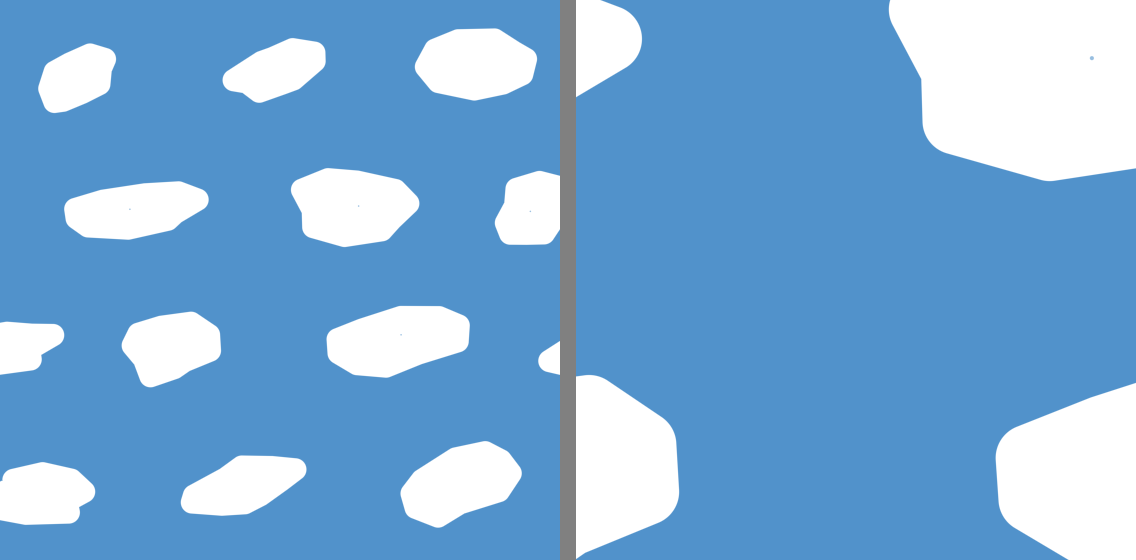
Left: the whole. Right: its middle third, enlarged.
Reproduce this pattern procedurally as a WebGL 1 fragment shader.

```glsl
precision highp float;
// Flat white hand-cut clouds scattered over a plain blue sky.

uniform vec2 u_resolution;

#define SKY vec3(0.318, 0.573, 0.796)
#define CLOUD vec3(1.0)
#define PITCH vec2(0.36, 0.25)         // spacing of clouds along and between rows
#define JITTER vec2(0.045, 0.02)       // random shift of each cloud
#define HALF_LENGTH vec2(0.065, 0.138) // shortest, longest
#define HALF_HEIGHT vec2(0.049, 0.074) // thinnest, thickest
#define TILT vec2(-0.2, 0.75)          // radians, mostly rising to the right
#define ROUNDING 0.02                  // brush radius that rounds the corners
#define CORNERS 10
#define SPECK_RADIUS 0.0012
#define SEED 41.0

const float TAU = 6.2831853;

// Two random values in 0..1 from a 2D key.
vec2 hash2(vec2 key) {
  vec3 q = fract((key + SEED).xyx * vec3(0.1031, 0.1030, 0.0973));
  q += dot(q, q.yzx + 33.33);
  return fract((q.xx + q.yz) * q.zy);
}

// Corner of the irregular outline, in order around the centre.
vec2 corner(vec2 cell, float index, vec2 axes) {
  vec2 h = hash2(cell * 23.0 + vec2(index * 7.0, index * 3.0 + 5.0));
  float angle = TAU * (index + 0.6 * h.x) / float(CORNERS);
  float reach = mix(0.52, 1.06, sqrt(h.y));
  return axes * reach * vec2(cos(angle), sin(angle));
}

// Signed distance to the rounded polygon of one cloud.
float cloudDistance(vec2 p, vec2 cell, vec2 axes) {
  vec2 previous = corner(cell, float(CORNERS - 1), axes);
  float nearest = 1e3;
  float side = 1.0;
  for (int i = 0; i < CORNERS; i++) {
    vec2 current = corner(cell, float(i), axes);
    vec2 edge = previous - current;
    vec2 w = p - current;
    vec2 gap = w - edge * clamp(dot(w, edge) / dot(edge, edge), 0.0, 1.0);
    nearest = min(nearest, dot(gap, gap));
    bvec3 crossing = bvec3(p.y >= current.y, p.y < previous.y,
                           edge.x * w.y > edge.y * w.x);
    if (all(crossing) || all(not(crossing))) side = -side;
    previous = current;
  }
  return side * sqrt(nearest) - ROUNDING;
}

// Sideways offset of a row, in cells.
float rowShift(float row) {
  return fract(0.17 + 0.75 * row);
}

void main() {
  float pixel = 1.0 / min(u_resolution.x, u_resolution.y);
  vec2 uv = gl_FragCoord.xy * pixel;
  float cloud = 1e3;
  float speck = 1e3;

  // Union of the clouds in the neighbouring cells.
  float row = floor(uv.y / PITCH.y);
  for (int j = -1; j <= 1; j++) {
    float y = row + float(j);
    float column = floor(uv.x / PITCH.x - rowShift(y) + 0.5);
    for (int i = -1; i <= 1; i++) {
      vec2 cell = vec2(column + float(i), y);
      vec2 place = hash2(cell * 5.0 + 2.0);
      vec2 size = hash2(cell * 11.0 + 9.0);
      vec2 turn = hash2(cell * 13.0 + 31.0);

      vec2 center = (cell + vec2(rowShift(y), 0.5)) * PITCH;
      center += (2.0 * place - 1.0) * JITTER;
      float angle = mix(TILT.x, TILT.y, turn.x) * (1.1 - 0.7 * size.x);
      float c = cos(angle), s = sin(angle);
      vec2 p = mat2(c, -s, s, c) * (uv - center);

      vec2 axes = vec2(mix(HALF_LENGTH.x, HALF_LENGTH.y, size.x),
                       mix(HALF_HEIGHT.x, HALF_HEIGHT.y, size.y));
      axes -= ROUNDING;
      cloud = min(cloud, cloudDistance(p, cell, axes));

      // Tiny unpainted speck in some clouds.
      if (turn.y < 0.35)
        speck = min(speck, length(p - 0.6 * (place - 0.5) * axes) - SPECK_RADIUS);
    }
  }

  float cover = 1.0 - smoothstep(-0.75 * pixel, 0.75 * pixel, cloud);
  cover *= mix(0.4, 1.0, smoothstep(-0.75 * pixel, 0.75 * pixel, speck));
  gl_FragColor = vec4(mix(SKY, CLOUD, cover), 1.0);
}
```
